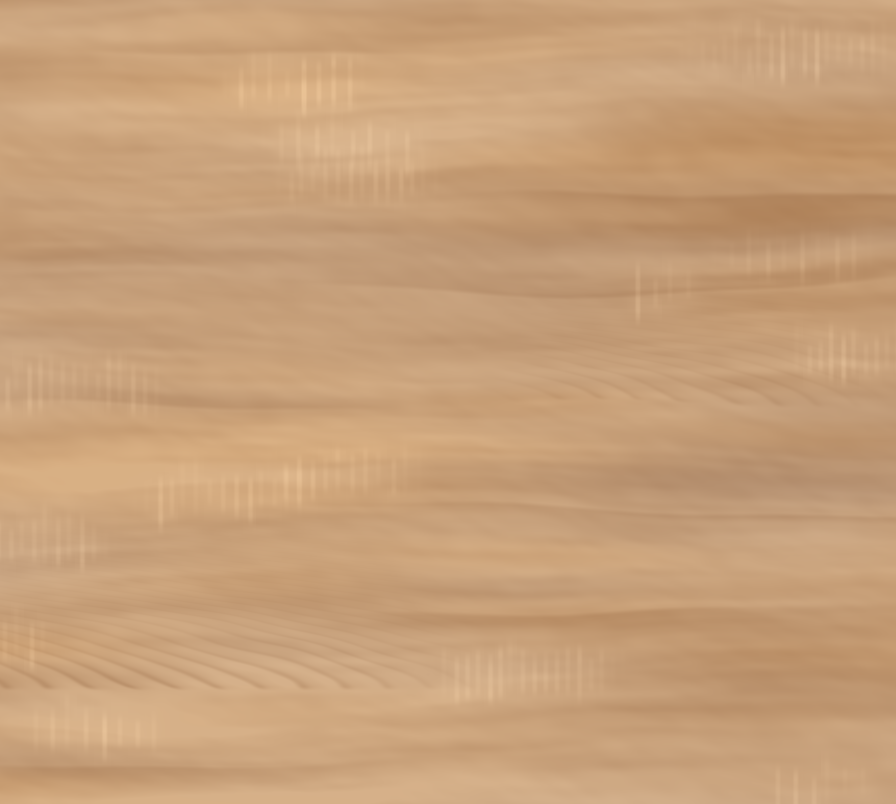
Reproduce this texture procedurally as a Shadertoy shader.

```glsl
#define DARK_WOOD vec3(0.685, 0.515, 0.365)
#define PALE_WOOD vec3(0.825, 0.675, 0.520)
#define WARM_SHIFT vec3(0.022, -0.006, -0.045)
#define SAW_TINT vec3(0.070, 0.075, 0.070)
#define BASE_TONE 0.69
#define SEAMS 7
#define SAW_PATCHES 15
#define RING_PITCH 0.052

float hash(vec2 p) {
    vec3 q = fract(p.xyx * vec3(0.1031, 0.1030, 0.0973));
    q += dot(q, q.yzx + 33.33);
    return fract((q.x + q.y) * q.z);
}

float noise(vec2 p) {
    vec2 cell = floor(p), f = fract(p);
    f = f * f * (3.0 - 2.0 * f);
    float low = mix(hash(cell), hash(cell + vec2(1, 0)), f.x);
    float high = mix(hash(cell + vec2(0, 1)), hash(cell + 1.0), f.x);
    return mix(low, high, f.y);
}

// Signed noise, stretched along the grain
float streak(vec2 p, float along, float across) {
    return noise(p * vec2(along, across) + across * 1.7) - 0.5;
}

// Layered sines bend the fibres gently
vec2 bendGrain(vec2 p) {
    float bend = 0.011 * sin(p.x * 3.1 + p.y * 9.0)
               + 0.006 * sin(p.x * 6.7 - p.y * 17.0 + 1.3)
               + 0.002 * sin(p.x * 19.0 + p.y * 31.0);
    return p + vec2(0.0, bend);
}

// Dark bands, crisp on one side and fading on the other
float seamShade(vec2 p, float width) {
    float shade = 0.0;
    for (int i = 0; i < SEAMS; i++) {
        float id = float(i);
        float level = (id + 0.25 + 0.5 * hash(vec2(id, 3.0))) / float(SEAMS);
        float side = hash(vec2(id, 8.0)) < 0.5 ? -1.0 : 1.0;
        float h = (p.y - level) * side + 0.003 * sin(p.x * 5.0 + id);
        float reach = mix(0.25, 0.55, hash(vec2(id, 5.0)));
        float x = abs(p.x - width * hash(vec2(id, 13.0)));
        float span = 1.0 - smoothstep(0.3 * reach, reach, x);
        shade += smoothstep(-0.002, 0.005, h) * exp(-max(h, 0.0) * 42.0) * span;
    }
    return shade;
}

// Curved growth rings resting on a straight edge
float ringFigure(vec2 p, vec2 foot, float reach) {
    float h = p.y - foot.y;
    float x = p.x - foot.x;
    float wobble = 0.035 * streak(p, 9.0, 28.0);
    float phase = (x + 22.0 * h * h + 1.2 * h + wobble) / RING_PITCH;
    float ring = pow(0.5 + 0.5 * sin(6.2832 * phase + 0.7 * sin(6.2832 * phase)), 2.0);
    float span = 1.0 - smoothstep(0.35 * reach, reach, abs(x));
    return ring * span * smoothstep(0.0, 0.007, h) * exp(-max(h, 0.0) * 19.0);
}

// Patches of short pale strokes across the grain
float sawMarks(vec2 p, float width) {
    float marks = 0.0;
    for (int i = 0; i < SAW_PATCHES; i++) {
        float id = float(i);
        vec2 centre = vec2(width * hash(vec2(id, 21.0)),
                           (id + hash(vec2(id, 34.0))) / float(SAW_PATCHES));
        vec2 q = p - centre;
        float halfWidth = mix(0.05, 0.15, hash(vec2(id, 55.0)));
        float pitch = mix(0.014, 0.023, hash(vec2(id, 89.0)));
        float column = floor(q.x / pitch);
        float seed = hash(vec2(column + 60.0, id));
        float vary = hash(vec2(id + 70.0, column + 90.0));
        float x = (fract(q.x / pitch) - 0.5 - 0.3 * (seed - 0.5)) * pitch;
        float lengthHalf = mix(0.020, 0.046, vary);
        float y = abs(q.y + 0.022 * (seed - 0.5));
        float stroke = 1.0 - smoothstep(0.0008, 0.0048, abs(x));
        stroke *= 1.0 - smoothstep(0.45 * lengthHalf, lengthHalf, y);
        float fade = 1.0 - smoothstep(0.5 * halfWidth, halfWidth, abs(q.x));
        float haze = 0.22 * (1.0 - smoothstep(0.01, 0.045, y));
        marks += fade * (haze + stroke * mix(0.15, 0.85, seed * vary + 0.2 * seed));
    }
    return min(marks, 1.0);
}

void mainImage(out vec4 fragColor, in vec2 fragCoord) {
    vec2 p = fragCoord / iResolution.y;
    float width = iResolution.x / iResolution.y;
    vec2 g = bendGrain(p);

    // Broad bands down to fine fibres
    float tone = BASE_TONE;
    tone += 0.62 * streak(g, 1.3, 8.0);
    tone += 0.52 * streak(g, 2.4, 21.0);
    tone += 0.30 * streak(g, 4.5, 52.0);
    tone += 0.18 * streak(g, 8.0, 115.0);
    tone += 0.13 * streak(g + vec2(0.0, 0.22 * p.x), 32.0, 95.0);

    // Seams and ring figure
    tone -= 0.38 * seamShade(g, width);
    tone -= 0.62 * ringFigure(p, vec2(0.22, 0.14), 0.42);
    tone -= 0.30 * ringFigure(g, vec2(0.85, 0.50), 0.28);

    vec3 color = mix(DARK_WOOD, PALE_WOOD, clamp(tone, -0.1, 1.1));
    color += WARM_SHIFT * (streak(g + 4.0, 1.6, 10.0) + 0.5 * streak(g + 9.0, 3.0, 30.0));
    color += SAW_TINT * sawMarks(p, width) * (0.8 + 0.6 * streak(g, 12.0, 80.0));
    fragColor = vec4(color, 1.0);
}
```
